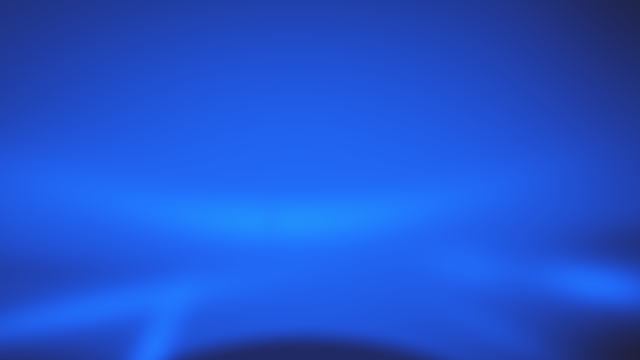
Write a Shadertoy shader that draws this background.

```glsl
// Soft blue backdrop with blurred light streaks above a dark arch.

// Positions are in canvas heights; x is scaled so the width spans WIDTH.
const float WIDTH = 16.0 / 9.0;
const float RED = 0.128;
const float SHADE_LEVEL = 0.12;
const float AMBIENT_GAIN = 0.29;
const vec2 AMBIENT_CENTER = vec2(0.82, 0.43);
const vec2 AMBIENT_RADII = vec2(1.067, 0.64);
const vec2 ARCH_TOP = vec2(0.85, 0.075);
const float ARCH_BEND = 0.45;
const float ARCH_LEVEL = 0.165;

// Elliptical Gaussian falloff, equal to one at its center.
float glow(vec2 p, vec2 center, vec2 radii) {
    vec2 d = (p - center) / radii;
    return exp(-dot(d, d));
}

// A glow whose spine follows a slope and a parabolic bend.
float streak(vec2 p, vec2 center, vec2 radii, float slope, float bend) {
    float x = p.x - center.x;
    p.y -= slope * x + bend * x * x;
    return glow(p, center, radii);
}

// Blue saturates before green as the light level rises.
vec3 lightColor(float level) {
    float shade = max(0.47 - level, 0.0) / 0.26;
    float blue = 0.985 - 0.435 * pow(shade, 1.9);
    return vec3(RED - 0.05 * max(0.2 - level, 0.0), level, blue);
}

void mainImage(out vec4 fragColor, in vec2 fragCoord) {
    vec2 p = fragCoord / iResolution.xy * vec2(WIDTH, 1.0);

    // Broad ambient light
    float level = SHADE_LEVEL + AMBIENT_GAIN * glow(p, AMBIENT_CENTER, AMBIENT_RADII);
    level += 0.07 * glow(p, vec2(0.05, 0.47), vec2(0.36, 0.14));
    level += 0.03 * glow(p, vec2(1.45, 0.48), vec2(0.34, 0.14));

    // Shaded right edge and corners
    level -= 0.05 * glow(p, vec2(1.78, 0.325), vec2(0.22, 0.06));
    level -= 0.08 * glow(p, vec2(1.78, 0.02), vec2(0.30, 0.12));
    level -= 0.05 * glow(p, vec2(0.10, -0.02), vec2(0.25, 0.06));
    level -= 0.03 * glow(p, vec2(0.15, 0.25), vec2(0.35, 0.05));
    level -= 0.04 * glow(p, vec2(1.78, 1.00), vec2(0.30, 0.35));

    // Dark arch under the streaks
    float archX = p.x - ARCH_TOP.x;
    float archEdge = ARCH_TOP.y - ARCH_BEND * archX * archX;
    float arch = 1.0 - smoothstep(archEdge - 0.05, archEdge + 0.03, p.y);
    arch *= 1.0 - smoothstep(0.35, 0.6, abs(archX));
    level = mix(level, ARCH_LEVEL, arch);

    // Main curved streak with a faint seam
    level += 0.15 * streak(p, vec2(0.78, 0.385), vec2(0.45, 0.065), 0.0, 0.25);
    level -= 0.02 * glow(p, vec2(0.755, 0.38), vec2(0.03, 0.06));

    // Lower left streak and its steep branch
    level += 0.13 * streak(p, vec2(0.22, 0.132), vec2(0.42, 0.05), 0.19, 0.0);
    level += 0.17 * streak(p, vec2(0.415, 0.01), vec2(0.085, 0.09), 1.25, 0.0);

    // Lower right streaks
    level += 0.07 * streak(p, vec2(1.31, 0.255), vec2(0.13, 0.06), -0.14, 0.0);
    level += 0.18 * streak(p, vec2(1.67, 0.206), vec2(0.17, 0.055), -0.14, 0.0);
    level += 0.04 * streak(p, vec2(1.40, 0.07), vec2(0.18, 0.05), -0.45, 0.0);

    fragColor = vec4(lightColor(clamp(level, 0.0, 1.0)), 1.0);
}
```
